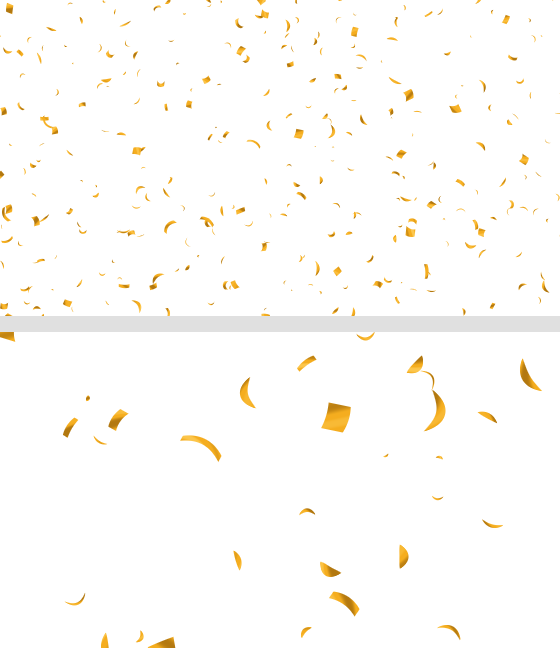
Top, the full canvas; bottom, a detail of the centre.
Reproduce this pattern procedurally as a Shadertoy shader.

```glsl
// Scattered gold confetti: thin curls, crescents and foil squares on white.

vec4 hash4(vec2 p) {
    return fract(sin(dot(p, vec2(127.1, 311.7)) + vec4(0.0, 1.7, 3.1, 4.9)) * 43758.5);
}

// Box-filtered coverage of the strip |v| < halfWidth
float strip(float v, float halfWidth, float pixel) {
    vec2 sides = clamp((halfWidth + vec2(v, -v)) / pixel + 0.5, 0.0, 1.0);
    return max(sides.x + sides.y - 1.0, 0.0);
}

// Metallic shading with a dark fold and a bright sheen
vec3 foil(float along, vec4 rnd) {
    vec3 bronze = vec3(0.70, 0.47, 0.06);
    vec3 gold = vec3(0.96, 0.68, 0.12);
    vec3 sheen = vec3(1.0, 0.82, 0.38);
    float wave = 0.5 + 0.5 * sin(along * 2.2 + rnd.x * 6.28);
    vec3 color = mix(bronze, gold, smoothstep(0.0, 0.6, wave + 0.6 * rnd.y - 0.2));
    return mix(color, sheen, 0.75 * smoothstep(0.75, 1.0, wave) * rnd.z);
}

// One piece: rgb is its colour, a its coverage
vec4 piece(vec2 p, int kind, vec4 shape, vec4 look, float pixel) {
    float angle = 6.2832 * shape.x;
    p = mat2(cos(angle), -sin(angle), sin(angle), cos(angle)) * p;

    float halfLength, halfWidth, bend, taper;
    if (kind == 0) {            // small curls and flecks
        halfLength = mix(0.003, 0.015, shape.y);
        halfWidth = mix(0.0009, 0.0022, shape.z);
        bend = mix(0.1, 0.65, shape.w);
        taper = 0.8;
    } else if (kind == 1) {     // crescents and ribbons
        halfLength = mix(0.011, 0.024, shape.y * shape.y);
        halfWidth = mix(0.0026, 0.0054, shape.z);
        bend = mix(0.08, 0.6, shape.w);
        taper = look.w < 0.7 ? 0.95 : 0.15;
    } else {                    // squares and short flakes
        halfLength = mix(0.009, 0.015, shape.y);
        halfWidth = halfLength * mix(0.4, 0.95, shape.z);
        bend = 0.3 * shape.w;
        taper = 0.05;
        p.x += (look.w - 0.5) * 0.6 * p.y;
    }

    // Bend the axis into an arc and narrow the ends
    float along = p.x / halfLength;
    float slope = 2.0 * bend * along;
    float across = (p.y + bend * halfLength * (along * along - 0.4)) / sqrt(1.0 + slope * slope);
    float lean = 1.0 + 0.25 * along * (look.z - 0.5);
    float width = halfWidth * lean * (1.0 - taper * min(along * along, 1.0));
    float coverage = strip(across, width, pixel) * strip(p.x, halfLength, pixel);
    return vec4(foil(along + 0.4 * across / halfWidth, look), coverage);
}

void mainImage(out vec4 fragColor, in vec2 fragCoord) {
    vec2 uv = fragCoord / iResolution.y;
    float pixel = 1.0 / iResolution.y;
    vec3 color = vec3(1.0);

    // Three jittered grids, from small curls to large flakes
    for (int kind = 0; kind < 3; kind++) {
        float cellSize = kind == 0 ? 0.085 : kind == 1 ? 0.1 : 0.16;
        float density = kind == 0 ? 0.55 : 0.6;
        vec2 grid = uv / cellSize;
        for (int y = -1; y <= 1; y++)
        for (int x = -1; x <= 1; x++) {
            vec2 cell = floor(grid) + vec2(x, y);
            vec2 seed = cell + 37.0 * float(kind + 1);
            vec4 place = hash4(seed);
            if (place.z > density) continue;
            vec2 offset = (grid - cell - place.xy) * cellSize;
            vec4 bit = piece(offset, kind, hash4(seed + 11.3), hash4(seed + 23.9), pixel);
            color = mix(color, bit.rgb, bit.a);
        }
    }
    fragColor = vec4(color, 1.0);
}
```
